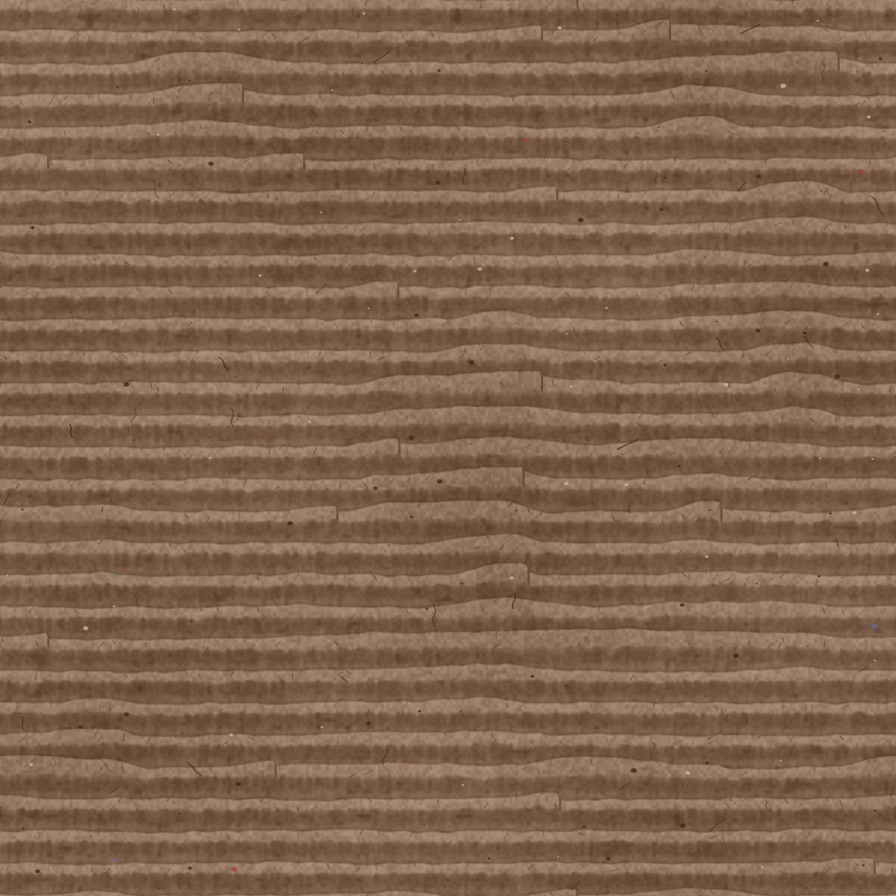
A Shadertoy shader for this texture:

```glsl
#define RIDGES 28.0
#define CREST_TOP 0.42
#define CREST_BOTTOM 0.76
#define BULGE 0.34
#define GRAIN 0.38
#define FRAY 0.12
#define FIBRE_CHANCE 0.5
#define CREASE_CHANCE 0.15
#define FOLD_CHANCE 0.09
#define SHADE_COLOR vec3(0.41, 0.30, 0.22)
#define LIGHT_COLOR vec3(0.65, 0.54, 0.44)
#define INK_COLOR vec3(0.23, 0.16, 0.11)

const float TAU = 6.28318;

vec3 hash3(vec2 cell, float seed) {
    vec3 q = fract(cell.xyx * vec3(0.1031, 0.1030, 0.0973) + seed * 0.137);
    q += dot(q, q.yxz + 33.33);
    return fract((q.xxy + q.yzz) * q.zyx);
}

// Value noise that wraps after a whole number of cells
float wrapNoise(vec2 p, vec2 period, float seed) {
    vec2 i = floor(p), f = fract(p);
    f = f * f * (3.0 - 2.0 * f);
    float a = hash3(mod(i, period), seed).x;
    float b = hash3(mod(i + vec2(1, 0), period), seed).x;
    float c = hash3(mod(i + vec2(0, 1), period), seed).x;
    float d = hash3(mod(i + vec2(1, 1), period), seed).x;
    return mix(mix(a, b, f.x), mix(c, d, f.x), f.y);
}

float tiled(vec2 p, vec2 cells, float seed) {
    return wrapNoise(p * cells, cells, seed);
}

// Scattered short curved strokes, one candidate per cell
float strokes(vec2 p, float grid, float chance, float len, float width, float seed) {
    float ink = 0.0, blur = 0.8 / iResolution.y;
    vec2 g = p * grid;
    for (int j = -1; j <= 1; j++)
    for (int i = -1; i <= 1; i++) {
        vec2 cell = floor(g) + vec2(i, j);
        vec3 place = hash3(mod(cell, grid), seed);
        vec3 kind = hash3(mod(cell, grid), seed + 7.0);
        vec2 d = (g - cell - place.xy) / grid;
        d.x += 0.12 * len * sin(d.y / len * 4.0);
        float angle = (kind.x - 0.5) * 2.2;
        vec2 dir = vec2(sin(angle), cos(angle));
        float reach = len * (0.4 + 0.6 * place.z);
        float dist = length(d - dir * clamp(dot(d, dir), -reach, reach));
        float line = 1.0 - smoothstep(width - blur, width + blur, dist);
        ink = max(ink, line * step(kind.y, chance) * (0.4 + 0.6 * kind.z));
    }
    return ink;
}

// Scattered round specks: colour in rgb, coverage in a
vec4 specks(vec2 p, float grid, float seed) {
    vec4 result = vec4(0.0);
    float blur = 0.8 / iResolution.y;
    vec2 cell = floor(p * grid);
    vec3 place = hash3(mod(cell, grid), seed);
    vec3 kind = hash3(mod(cell, grid), seed + 5.0);
    vec2 d = (fract(p * grid) - 0.15 - 0.7 * place.xy) / grid;
    float radius = mix(0.0007, 0.0026, place.z * place.z);
    result.a = 1.0 - smoothstep(radius - blur, radius + blur, length(d * vec2(0.8, 1.0)));
    result.a *= step(kind.x, 0.45) * 0.8;
    result.rgb = kind.y < 0.68 ? INK_COLOR : vec3(0.78, 0.73, 0.67);
    if (kind.y > 0.93) result.rgb = kind.z < 0.6 ? vec3(0.68, 0.26, 0.20) : vec3(0.38, 0.42, 0.55);
    return result;
}

void mainImage(out vec4 fragColor, in vec2 fragCoord) {
    vec2 p = fragCoord / iResolution.xy;
    p.y = 1.0 - p.y;
    float soft = RIDGES / iResolution.y;
    float along = p.y * RIDGES + 0.45;
    float row = mod(floor(along), RIDGES);
    float f = fract(along);
    vec3 rowRandom = hash3(vec2(row, 3.0), 1.0);

    // Paper texture
    float grain = tiled(p, vec2(300, 260), 2.0) + 0.6 * tiled(p, vec2(150, 140), 4.0) - 0.8;
    float streak = tiled(p, vec2(200, 56), 6.0) + 0.5 * tiled(p, vec2(50, 84), 8.0) - 0.75;

    // Uneven crest outline with bulges
    float bulge = wrapNoise(vec2(p.x * 9.0, row * 0.5), vec2(9, RIDGES * 0.5), 11.0);
    float wave = sin(TAU * (3.0 * p.x + rowRandom.x)) + 0.6 * sin(TAU * (7.0 * p.x + rowRandom.y));
    float lift = BULGE * smoothstep(0.55, 1.0, bulge) + 0.022 * wave;
    lift += 0.07 * (wrapNoise(vec2(p.x * 60.0, row), vec2(60, RIDGES), 13.0) - 0.5);

    // Folds that rise slowly and snap back
    float u = fract(p.x * 7.0 + rowRandom.z);
    float column = mod(floor(p.x * 7.0 + rowRandom.z), 7.0);
    float fold = step(hash3(vec2(column, row), 15.0).x, FOLD_CHANCE);
    lift += 0.18 * fold * smoothstep(0.1, 0.55, u) * (1.0 - smoothstep(0.6, 0.63, u));
    lift = min(lift, 0.38);

    // Ridge profile: shaded groove, then lit crest
    float top = CREST_TOP - lift;
    float bottom = CREST_BOTTOM - 0.2 * lift + FRAY * streak;
    float fromGroove = min(f, 1.0 - f) + FRAY * streak;
    float tone = mix(0.10, 0.32, smoothstep(0.08, 0.30, fromGroove)) + 0.16 * streak;
    tone -= 0.16 * smoothstep(top - 0.10, top, f) * (1.0 - smoothstep(top, top + 0.06, f));
    float crest = smoothstep(top - soft, top + soft + 0.03, f) * (1.0 - smoothstep(bottom - 0.07, bottom + 0.05, f));
    float crestTone = 0.86 - 0.45 * max(lift, 0.0) - 0.12 * smoothstep(top, bottom, f);
    tone = mix(tone, crestTone, crest);
    tone += grain * GRAIN * mix(0.55, 1.0, crest);
    tone += 0.035 * (sin(TAU * (p.x + 2.0 * p.y)) + sin(TAU * (2.0 * p.x - p.y) + 1.3));
    vec3 color = mix(SHADE_COLOR, LIGHT_COLOR, tone);

    // Fibres, creases, blotches and specks
    float ink = strokes(p, 60.0, FIBRE_CHANCE, 0.004, 0.0005, 21.0) * mix(0.25, 0.55, crest);
    ink = max(ink, 0.75 * strokes(p, 14.0, CREASE_CHANCE, 0.012, 0.0008, 31.0));
    ink = max(ink, 0.5 * fold * crest * (1.0 - smoothstep(0.004, 0.014, abs(u - 0.62))));
    ink = max(ink, 0.3 * smoothstep(0.80, 0.98, tiled(p, vec2(90, 112), 41.0)) * (1.0 - crest));
    color = mix(color, INK_COLOR, ink);
    vec4 speck = specks(p, 18.0, 51.0);
    color = mix(color, speck.rgb, speck.a);
    fragColor = vec4(color, 1.0);
}
```
